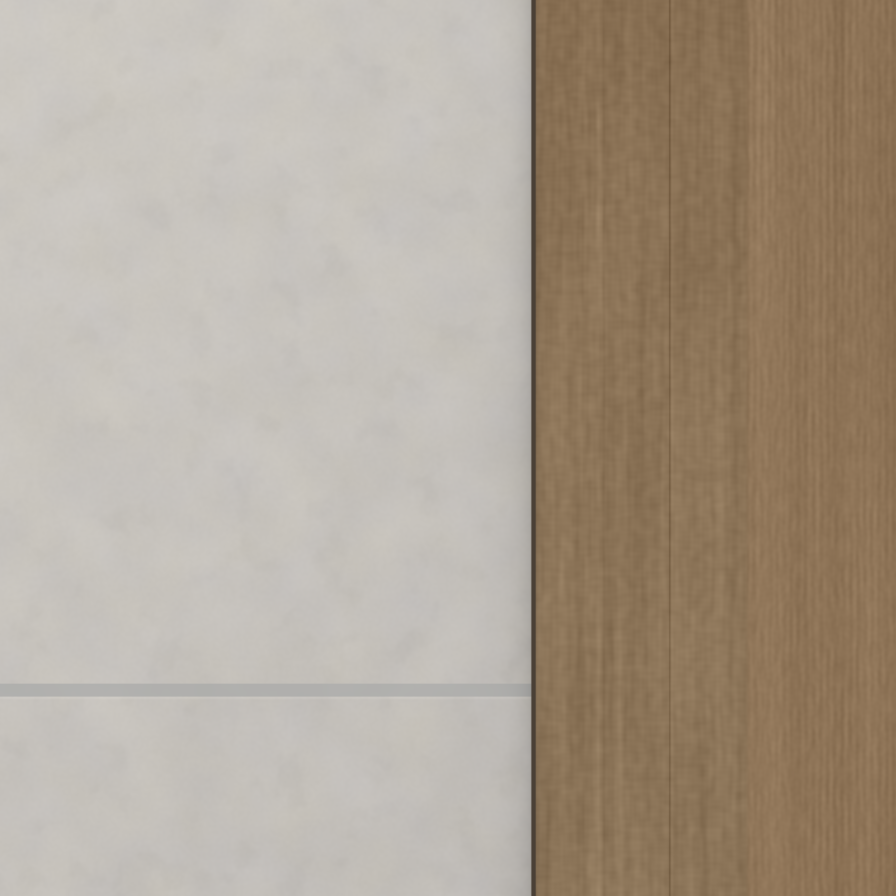
Give the GLSL for this texture, as a Shadertoy shader.

```glsl
const float WOOD_LEFT = 0.595;
const float BOARD_JOIN = 0.834;
const float GROUT_Y = 0.2298;

vec2 gradientAt(vec2 cell) {
    uvec2 q = uvec2(ivec2(cell) + 4096);
    uint h = q.x * 1597334677u ^ q.y * 3812015801u;
    h = (h ^ (h >> 15)) * 2246822519u;
    h ^= h >> 13;
    float angle = float(h & 65535u) * 6.2831853 / 65536.0;
    return vec2(cos(angle), sin(angle));
}

// Signed gradient noise, centred on zero
float gradientNoise(vec2 p) {
    vec2 i = floor(p), f = p - i;
    vec2 u = f * f * f * (f * (f * 6.0 - 15.0) + 10.0);
    float a = dot(gradientAt(i), f);
    float b = dot(gradientAt(i + vec2(1, 0)), f - vec2(1, 0));
    float c = dot(gradientAt(i + vec2(0, 1)), f - vec2(0, 1));
    float d = dot(gradientAt(i + vec2(1, 1)), f - vec2(1, 1));
    return mix(mix(a, b, u.x), mix(c, d, u.x), u.y);
}

float fbm(vec2 p, int octaves) {
    float sum = 0.0, weight = 1.0;
    for (int i = 0; i < octaves; i++) {
        sum += weight * gradientNoise(p);
        p = mat2(1.6, 1.2, -1.2, 1.6) * p + 7.3;
        weight *= 0.55;
    }
    return sum;
}

// Soft-edged band of the given half width
float band(float x, float centre, float halfWidth, float soft) {
    return 1.0 - smoothstep(halfWidth - soft, halfWidth + soft, abs(x - centre));
}

vec3 stoneTile(vec2 uv, float soft) {
    // Warm upper left falling to cooler grey
    float shade = clamp(0.30 * uv.x / WOOD_LEFT + 0.55 * (1.0 - uv.y), 0.0, 1.0);
    vec3 col = mix(vec3(0.800, 0.785, 0.760), vec3(0.747, 0.732, 0.713), shade);

    // Cloudy mottling and faint speckle
    float clouds = fbm(uv * 11.0, 5);
    float patches = smoothstep(0.1, 0.6, fbm(uv * 20.0 + 31.0, 3));
    col += 0.019 * clouds - 0.013 * patches;
    col += vec3(0.006, 0.004, -0.008) * fbm(uv * 14.0 + 60.0, 3);
    col += 0.007 * gradientNoise(uv * 190.0);

    // Grout line with a pale lower lip
    col += 0.022 * band(uv.y, GROUT_Y - 0.0085, 0.0015, 0.0015);
    vec3 grout = vec3(0.692, 0.690, 0.681) + 0.008 * clouds;
    col = mix(col, grout, band(uv.y, GROUT_Y, 0.0072, soft));

    // Contact shadow beside the wood
    float gap = WOOD_LEFT - uv.x;
    return col * (1.0 - 0.12 * exp(-gap / 0.012) - 0.035 * exp(-gap / 0.045));
}

// Broad, irregular grain with short cross flecks
vec3 coarseWood(vec2 uv, float soft) {
    float x = uv.x + 0.002 * gradientNoise(uv * vec2(9.0, 5.0));
    float grain = gradientNoise(vec2(x * 58.0, uv.y * 1.6));
    grain += 0.85 * gradientNoise(vec2(x * 125.0, uv.y * 5.0) + 17.0);
    grain += 0.55 * gradientNoise(vec2(x * 210.0, uv.y * 22.0) + 43.0);
    float flecks = gradientNoise(uv * vec2(95.0, 65.0));
    float weave = gradientNoise(uv * vec2(60.0, 210.0) + 9.0);
    float tone = 0.035 * grain + 0.032 * flecks + 0.016 * weave;
    tone += 0.025 * fbm(uv * vec2(8.0, 4.0), 3);

    // Lighter streaks, dark pores and a narrow board seam
    float streak = 0.5 + 0.8 * gradientNoise(vec2(4.0, uv.y * 18.0));
    tone += 0.045 * streak * band(x, 0.668, 0.002, 0.003);
    tone -= 0.050 * streak * band(x, 0.674, 0.001, 0.002);
    tone -= 0.035 * streak * band(x, 0.651, 0.001, 0.003);
    tone -= 0.075 * band(uv.x, 0.7475, 0.0009, soft);
    tone += 0.020 * band(uv.x, 0.7505, 0.001, 0.002);
    tone -= 0.015 * smoothstep(0.81, BOARD_JOIN, uv.x);

    vec3 base = mix(vec3(0.550, 0.460, 0.350), vec3(0.540, 0.442, 0.330), uv.y);
    return base + tone * vec3(1.0, 0.98, 0.92);
}

// Fine, regular pinstripe grain
vec3 fineWood(vec2 uv) {
    float drift = gradientNoise(uv * vec2(30.0, 4.0));
    float strength = 0.65 + 0.9 * gradientNoise(uv * vec2(18.0, 3.0) + 5.0);
    float stripes = sin(6.2831853 * uv.x * 122.0 + 1.2 * drift);
    float fibre = gradientNoise(uv * vec2(190.0, 45.0));
    float tone = 0.017 * strength * stripes + 0.034 * fibre;
    tone += 0.028 * gradientNoise(vec2(uv.x * 42.0, uv.y * 1.8) + 23.0);
    tone += 0.014 * gradientNoise(uv * 180.0);
    tone -= 0.030 * band(uv.x, 0.936, 0.005, 0.012);
    tone += 0.012 * band(uv.x, 0.858, 0.012, 0.012);
    tone -= 0.020 * smoothstep(0.97, 1.0, uv.x);
    return vec3(0.558, 0.455, 0.342) + tone * vec3(1.0, 0.96, 0.90);
}

void mainImage(out vec4 fragColor, in vec2 fragCoord) {
    vec2 uv = fragCoord / iResolution.xy;
    float soft = 0.8 / min(iResolution.x, iResolution.y);

    // Two wooden boards beside the tiled wall
    float join = smoothstep(-0.003, 0.003, uv.x - BOARD_JOIN);
    vec3 wood = mix(coarseWood(uv, soft), fineWood(uv), join);
    wood *= 1.0 - 0.12 * exp(-max(uv.x - WOOD_LEFT, 0.0) / 0.006);
    float woodMask = smoothstep(-soft, soft, uv.x - WOOD_LEFT);
    vec3 col = mix(stoneTile(vec2(min(uv.x, WOOD_LEFT), uv.y), soft), wood, woodMask);

    // Dark reveal between the materials
    col = mix(col, vec3(0.29, 0.25, 0.21), band(uv.x, WOOD_LEFT + 0.0005, 0.0025, soft * 1.3));
    fragColor = vec4(clamp(col, 0.0, 1.0), 1.0);
}
```
